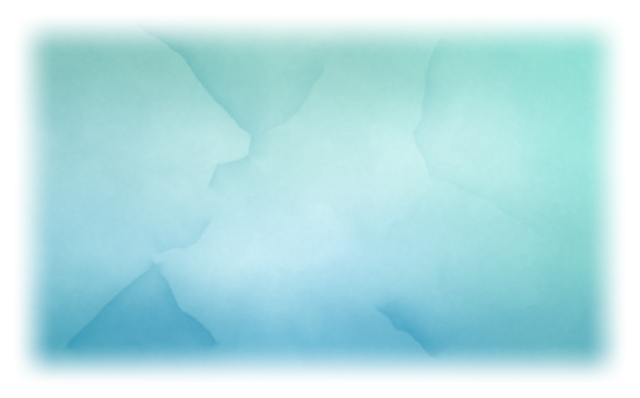
Write a WebGL 2 fragment shader that draws this background.

```glsl
#version 300 es
precision highp float;
// Teal and blue watercolour wash with pigment tide lines and a soft white border.
#define FADE_START 0.028
#define FADE_END 0.142
#define WOBBLE 0.022
#define CLOUD 0.10
#define GRAIN 0.022
#define TIDE 0.13
#define TIDE_WIDTH 0.035

uniform vec2 u_resolution;
out vec4 outColor;

vec2 hashGradient(vec2 cell) {
  vec2 q = vec2(dot(cell, vec2(127.1, 311.7)), dot(cell, vec2(269.5, 183.3)));
  return fract(sin(q) * 43758.5) * 2.0 - 1.0;
}

float gradientNoise(vec2 p) {
  vec2 i = floor(p), f = fract(p);
  vec2 u = f * f * f * (f * (f * 6.0 - 15.0) + 10.0);
  vec2 e = vec2(0.0, 1.0);
  float low = mix(dot(hashGradient(i), f), dot(hashGradient(i + e.yx), f - e.yx), u.x);
  float high = mix(dot(hashGradient(i + e), f - e), dot(hashGradient(i + 1.0), f - 1.0), u.x);
  return mix(low, high, u.y);
}

float fbm(vec2 p) {
  float sum = 0.0, amp = 0.5;
  for (int i = 0; i < 5; i++) {
    sum += amp * gradientNoise(p);
    p = mat2(1.6, 1.2, -1.2, 1.6) * p + 7.3;
    amp *= 0.5;
  }
  return sum;
}

// Smooth blend through four evenly spaced colours, t from 0 to 3
vec3 ramp(vec3 a, vec3 b, vec3 c, vec3 d, float t) {
  vec3 col = mix(a, b, smoothstep(0.0, 1.0, t));
  col = mix(col, c, smoothstep(1.0, 2.0, t));
  return mix(col, d, smoothstep(2.0, 3.0, t));
}

// Rotated soft spot
float blot(vec2 p, vec2 centre, vec2 radius, float angle) {
  float c = cos(angle), s = sin(angle);
  vec2 q = mat2(c, -s, s, c) * (p - centre) / radius;
  return exp(-dot(q, q));
}

// Pigment gathered to the left of segment a-b: crisp on the line, soft behind it
float tide(vec2 p, vec2 a, vec2 b) {
  vec2 ab = b - a, ap = p - a;
  float len = length(ab);
  float along = dot(ap, ab) / len;
  float side = (ab.x * ap.y - ab.y * ap.x) / len;
  float d = length(ap - ab * clamp(along / len, 0.0, 1.0));
  float overshoot = max(max(-along, along - len), 0.0);
  return exp(-d / TIDE_WIDTH - overshoot * 70.0) * smoothstep(-0.005, 0.004, side);
}

float tide3(vec2 p, vec2 a, vec2 b, vec2 c, vec2 d) {
  return max(tide(p, a, b), max(tide(p, b, c), tide(p, c, d)));
}

// Base wash: three vertical ramps blended across the width
vec3 wash(vec2 uv) {
  float t = clamp((uv.y - 0.13) / 0.74, 0.0, 1.0) * 3.0;
  vec3 left = ramp(vec3(.35, .68, .76), vec3(.59, .82, .87), vec3(.64, .84, .86), vec3(.52, .77, .75), t);
  vec3 mid = ramp(vec3(.46, .75, .85), vec3(.71, .89, .94), vec3(.75, .92, .91), vec3(.60, .83, .80), t);
  vec3 right = ramp(vec3(.39, .71, .76), vec3(.54, .83, .82), vec3(.63, .91, .88), vec3(.56, .87, .83), t);
  vec3 col = mix(left, mid, smoothstep(0.06, 0.5, uv.x));
  return mix(col, right, smoothstep(0.5, 0.94, uv.x));
}

void main() {
  vec2 uv = gl_FragCoord.xy / u_resolution;
  vec2 p = gl_FragCoord.xy / u_resolution.y;
  float aspect = u_resolution.x / u_resolution.y;
  vec2 warp = vec2(fbm(p * 7.0), fbm(p * 7.0 + 31.0));
  vec2 w = p + warp * WOBBLE * 2.0;
  vec3 col = wash(uv + warp * 0.05);

  // Pale pools of water
  float pale = 0.55 * blot(w, vec2(0.90, 0.53), vec2(0.27, 0.085), 0.5);
  pale += 0.38 * blot(w, vec2(1.24, 0.60), vec2(0.17, 0.16), 0.0);
  pale += 0.30 * blot(w, vec2(0.58, 0.33), vec2(0.20, 0.10), -0.4);
  pale += 0.30 * blot(w, vec2(0.48, 0.58), vec2(0.16, 0.11), 0.4);
  col = mix(col, vec3(0.84, 0.95, 0.96), min(pale, 0.8));

  // Heavy pigment near the lower edge and in the upper pool
  float deep = 0.55 * blot(w, vec2(0.39, 0.17), vec2(0.15, 0.10), 0.0);
  deep += 0.25 * blot(w, vec2(1.08, 0.14), vec2(0.20, 0.07), -0.3);
  col = mix(col, vec3(0.30, 0.63, 0.76), deep);
  col = mix(col, vec3(0.51, 0.79, 0.78), 0.35 * blot(w, vec2(0.62, 0.78), vec2(0.12, 0.11), -0.7));

  // Tide lines: upper tear, lower peak, right arc, small stains
  float upper = tide3(w, vec2(.346, .937), vec2(.472, .843), vec2(.549, .738), vec2(.625, .660));
  upper = max(upper, tide3(w, vec2(.625, .660), vec2(.625, .612), vec2(.541, .581), vec2(.520, .540)));
  upper = max(upper, 0.5 * tide3(w, vec2(.629, .654), vec2(.723, .690), vec2(.775, .760), vec2(.807, .822)));
  float peak = tide3(w, vec2(.541, .157), vec2(.451, .245), vec2(.388, .333), vec2(.314, .277));
  peak = max(peak, 0.8 * tide(w, vec2(.314, .277), vec2(.168, .130)));
  float arc = tide3(w, vec2(1.111, .906), vec2(1.059, .811), vec2(1.048, .665), vec2(1.080, .560));
  arc = max(arc, 0.5 * tide3(w, vec2(1.080, .560), vec2(1.216, .507), vec2(1.290, .460), vec2(1.342, .413)));
  float stain = tide3(w, vec2(.954, .220), vec2(.985, .180), vec2(1.027, .151), vec2(1.090, .099));
  stain = max(stain, 0.6 * tide3(w, vec2(.398, .360), vec2(.461, .375), vec2(.500, .410), vec2(.524, .444)));
  float pigment = 0.85 * upper + peak + 0.45 * arc + 0.9 * stain;
  col -= TIDE * pigment * vec3(1.0, 0.55, 0.40);

  // Cloudy washes and paper grain
  col += CLOUD * fbm(p * 4.0 + warp) * vec3(1.0, 0.6, 0.5);
  col += GRAIN * (fbm(p * 55.0) + 0.5 * gradientNoise(p * 130.0));

  // Soft white border
  vec2 edge = min(p, vec2(aspect, 1.0) - p);
  vec2 fade = smoothstep(FADE_START, FADE_END, edge);
  outColor = vec4(mix(vec3(1.0), clamp(col, 0.0, 1.0), fade.x * fade.y), 1.0);
}
```
